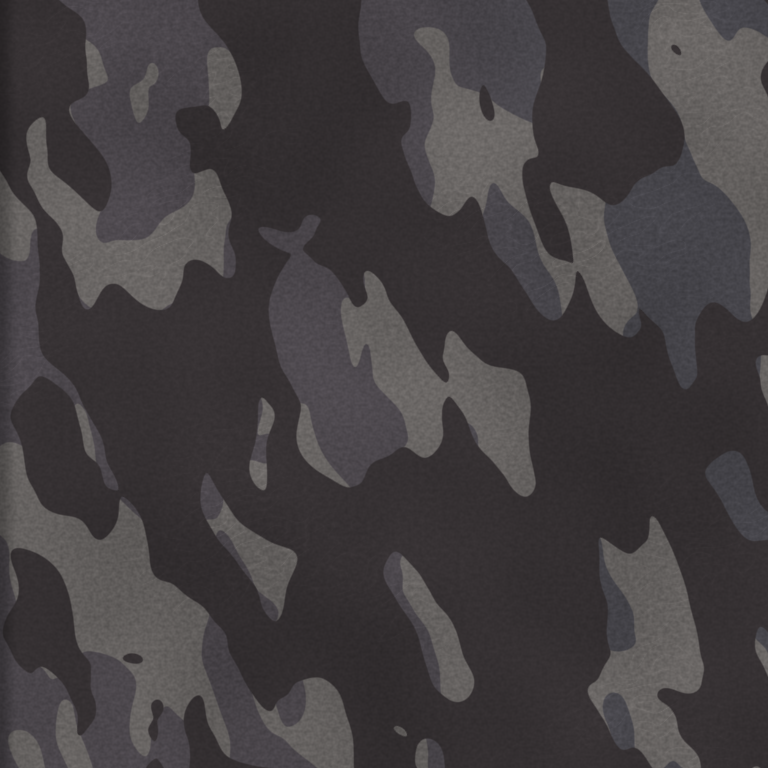
Reproduce this texture procedurally as a Shadertoy shader.

```glsl
const vec3 DARK = vec3(0.205, 0.187, 0.194);
const vec3 VIOLET = vec3(0.290, 0.272, 0.292);
const vec3 SLATE = vec3(0.272, 0.268, 0.290);
const vec3 GREY = vec3(0.398, 0.384, 0.377);

const vec2 PATCH_DIR = vec2(0.39, -0.92);   // long axis of the patches
const vec2 FINGER_DIR = vec2(0.25, -0.97);  // long axis of the lobes
const vec2 PATCH_FREQ = vec2(5.8, 3.3);     // across, along
const vec2 FINGER_FREQ = vec2(14.5, 6.5);
const float FINGER_AMOUNT = 0.62;
const float LOBE_FREQ = 19.0;
const float LOBE_AMOUNT = 0.13;
const float WARP_FREQ = 7.0;
const float WARP_AMOUNT = 0.032;
const float DARK_BIAS = 0.06;
const float VIOLET_BIAS = 0.06;
const float EDGE = 0.0014;

const float GRAIN_FREQ = 165.0;
const float GRAIN_AMOUNT = 0.085;
const float CREASE_AMOUNT = 0.09;
const float WEAR_AMOUNT = 0.10;

float hash(vec2 p) {
    vec3 q = fract(p.xyx * 0.1031);
    q += dot(q, q.yzx + 33.33);
    return fract((q.x + q.y) * q.z);
}

float cornerSlope(vec2 cell, vec2 offset) {
    float angle = 6.28319 * hash(cell);
    return dot(vec2(cos(angle), sin(angle)), offset);
}

// Gradient noise, roughly -1 to 1
float noise(vec2 p) {
    vec2 i = floor(p), f = p - i;
    vec2 u = f * f * f * (f * (f * 6.0 - 15.0) + 10.0);
    vec2 e = vec2(0.0, 1.0);
    float low = mix(cornerSlope(i, f), cornerSlope(i + e.yx, f - e.yx), u.x);
    float high = mix(cornerSlope(i + e.xy, f - e.xy), cornerSlope(i + e.yy, f - e.yy), u.x);
    return 1.4 * mix(low, high, u.y);
}

// Coordinates across and along a direction
vec2 alignTo(vec2 p, vec2 dir) {
    return vec2(dot(p, vec2(-dir.y, dir.x)), dot(p, dir));
}

// Elongated patches with finger-like lobes; positive inside
float patchField(vec2 p, vec2 seed) {
    vec2 warp = vec2(noise(p * WARP_FREQ + seed), noise(p * WARP_FREQ + seed + 31.7));
    p += WARP_AMOUNT * warp;
    float body = noise(alignTo(p, PATCH_DIR) * PATCH_FREQ + seed + 50.0);
    float fingers = noise(alignTo(p, FINGER_DIR) * FINGER_FREQ + seed + 90.0);
    float lobes = noise(p * LOBE_FREQ + seed + 130.0);
    return body + FINGER_AMOUNT * fingers + LOBE_AMOUNT * lobes;
}

// Coverage with an edge of constant width in canvas units
float coverage(float field) {
    float slope = max(length(vec2(dFdx(field), dFdy(field))) * iResolution.y, 0.5);
    float width = max(EDGE, 0.7 / iResolution.y);
    return smoothstep(-width, width, field / slope);
}

// Thin wrinkle lines
float creases(vec2 p) {
    p += 0.012 * vec2(noise(p * 21.0), noise(p * 21.0 + 17.3));
    float ridge = 1.0 - abs(noise(alignTo(p, vec2(0.94, 0.34)) * vec2(60.0, 22.0) + 140.0));
    return pow(max(ridge, 0.0), 14.0) * smoothstep(-0.2, 0.6, noise(p * 5.0 + 63.0));
}

void mainImage(out vec4 fragColor, in vec2 fragCoord) {
    vec2 uv = fragCoord / iResolution.y;

    // Three printed layers: grey ground, violet, dark on top
    float violetMask = coverage(patchField(uv, vec2(211.3, 47.9)) + VIOLET_BIAS);
    float darkMask = coverage(patchField(uv, vec2(12.4, 158.6)) + DARK_BIAS);
    vec3 violet = mix(VIOLET, SLATE, smoothstep(0.45, 0.85, uv.x));
    vec3 color = mix(GREY, violet, violetMask);
    color = mix(color, DARK, darkMask);

    // Leather grain, wrinkles and uneven wear
    float grain = noise(uv * GRAIN_FREQ * vec2(0.8, 1.1) + 7.0);
    grain += 0.8 * noise(uv * GRAIN_FREQ * 1.7 + 300.0);
    float wear = noise(uv * 3.0 + 80.0) + 0.6 * noise(uv * 9.0 + 120.0);
    float relief = mix(1.0, 0.75, darkMask);
    float shade = 1.0 + WEAR_AMOUNT * wear;
    shade += relief * (GRAIN_AMOUNT * grain + CREASE_AMOUNT * (creases(uv) - 0.1));

    // Shadow along the left border
    shade *= mix(0.75, 1.0, smoothstep(0.0, 0.025, uv.x));

    fragColor = vec4(color * shade, 1.0);
}
```
